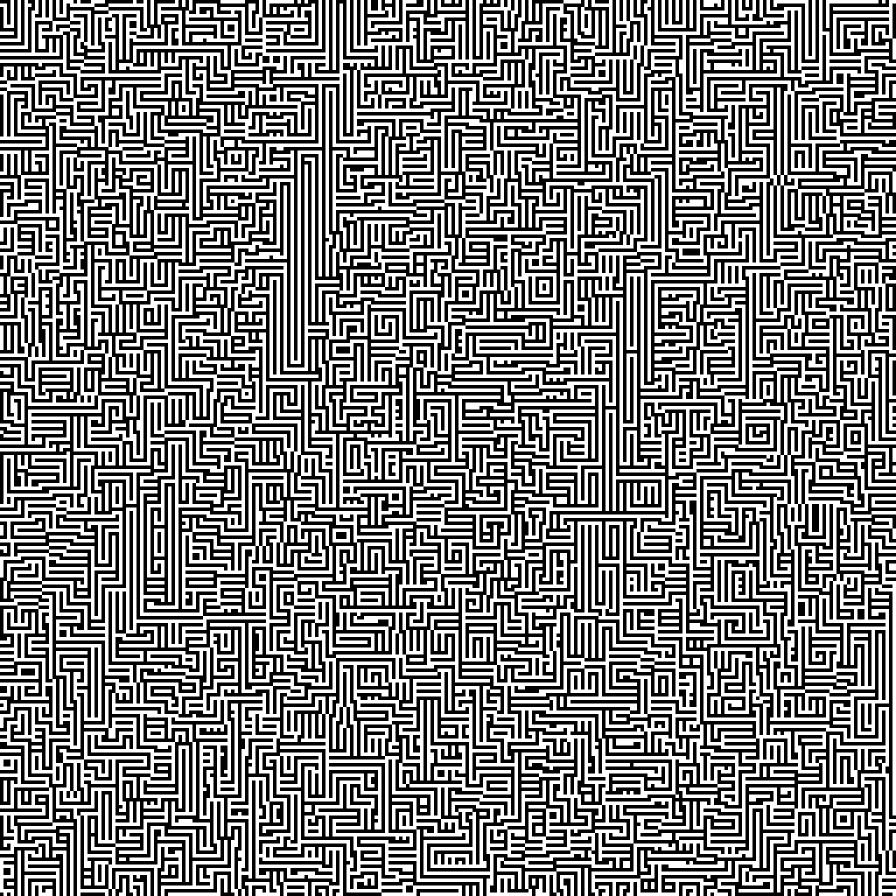
Write a WebGL 1 fragment shader that draws this pattern.

```glsl
precision highp float;
// Dense black and white labyrinth of one-cell-wide stripes turning at right angles.

uniform vec2 u_resolution;

const float CELLS = 256.0;         // cells along the canvas height
const float STRIPE_LENGTH = 5.6;   // reach of the kernel along a stripe, in cells
const float STRIPE_SPREAD = 4.6;   // reach of the kernel across stripes, in cells
const int REACH = 5;               // half width of the kernel window, in cells
const vec3 WALL_COLOR = vec3(0.0);
const vec3 PATH_COLOR = vec3(1.0);

float hash(vec2 p) {
    return fract(sin(dot(p, vec2(12.9898, 78.233))) * 43758.5453);
}

// +1 on even cells, -1 on odd cells
float alternate(float i) {
    return 1.0 - 2.0 * mod(abs(i), 2.0);
}

// Smooth elliptical bump that ends at the given radii
float bump(vec2 d, vec2 radii) {
    vec2 q = d / radii;
    float k = max(0.0, 1.0 - dot(q, q));
    return k * k;
}

// White noise filtered into competing vertical and horizontal stripes, +1 or -1
float stripeSign(vec2 cell) {
    vec2 tall = vec2(STRIPE_SPREAD, STRIPE_LENGTH);
    float sum = 0.0;
    for (int j = -REACH; j <= REACH; j++) {
        for (int i = -REACH; i <= REACH; i++) {
            vec2 d = vec2(float(i), float(j));
            float vertical = alternate(d.x) * bump(d, tall);
            float horizontal = alternate(d.y) * bump(d, tall.yx);
            sum += (hash(cell + d) - 0.5) * (vertical + horizontal);
        }
    }
    return sum < 0.0 ? -1.0 : 1.0;
}

// One relaxation step: a cell opposes its diagonal neighbours, which clears blots
float labyrinth(vec2 cell) {
    float vote = 0.0;
    for (int n = 0; n < 5; n++) {
        float k = float(n);
        vec2 corner = vec2(mod(k, 2.0), floor(k / 2.0)) * 2.0 - 1.0;
        bool isCentre = n == 4;
        vec2 offset = isCentre ? vec2(0.0) : corner;
        vote += (isCentre ? 1.0 : -1.0) * stripeSign(cell + offset);
    }
    return step(0.0, vote);
}

void main() {
    // Four samples per pixel smooth the edges; a sample in the same cell is reused
    float path = 0.0;
    float value = 0.0;
    vec2 lastCell = vec2(-1.0);
    for (int s = 0; s < 4; s++) {
        float n = float(s);
        vec2 offset = vec2(mod(n, 2.0), floor(n / 2.0)) * 0.5 - 0.25;
        vec2 cell = floor((gl_FragCoord.xy + offset) / u_resolution.y * CELLS);
        if (cell != lastCell) {
            value = labyrinth(cell);
            lastCell = cell;
        }
        path += 0.25 * value;
    }
    gl_FragColor = vec4(mix(WALL_COLOR, PATH_COLOR, path), 1.0);
}
```
